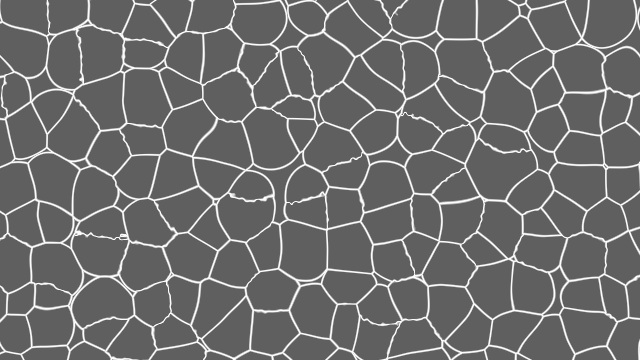
This pattern is drawn by a WebGL 1 fragment shader. Its source:

```glsl
precision highp float;

uniform vec2 u_resolution;

#define ROWS 9.0
#define JITTER 0.84
#define RADIUS_MIN 0.62
#define RADIUS_MAX 0.88
#define WARP 0.10
#define HALF_WIDTH 0.0026
#define SOFTNESS 0.0035
#define JAG_SHARE 0.24
#define JAG_SIZE 0.0055
#define JAG_FREQUENCY 95.0
#define CELL_COLOR vec3(0.373)
#define WALL_COLOR vec3(0.99)

float hash(vec2 p) {
  return fract(sin(dot(p, vec2(127.1, 311.7))) * 43758.5453);
}

vec2 hash2(vec2 p) {
  return vec2(hash(p), hash(p + vec2(37.2, 17.9)));
}

float noise(vec2 p) {
  vec2 i = floor(p);
  vec2 f = fract(p);
  vec2 u = f * f * (3.0 - 2.0 * f);
  float low = mix(hash(i), hash(i + vec2(1.0, 0.0)), u.x);
  float high = mix(hash(i + vec2(0.0, 1.0)), hash(i + vec2(1.0, 1.0)), u.x);
  return mix(low, high, u.y);
}

// Vector from p to the jittered centre of a grid cell
vec2 toCentre(vec2 id, vec2 p) {
  return id + 0.5 + JITTER * (hash2(id) - 0.5) - p;
}

// Signed distance to the free, round outline of a grain
float grainDistance(vec2 id, vec2 offset) {
  float radius = mix(RADIUS_MIN, RADIUS_MAX, hash(id + vec2(71.3, 9.4)));
  return length(offset) - radius;
}

// Distance to the nearest wall, in grid units
float wallDistance(vec2 p, float jag) {
  vec2 base = floor(p);
  vec2 nearId = base;
  vec2 nearOffset = vec2(0.0);
  float nearest = 100.0;

  // Find the grain that owns this point
  for (int y = -2; y <= 2; y++) {
    for (int x = -2; x <= 2; x++) {
      vec2 id = base + vec2(float(x), float(y));
      vec2 offset = toCentre(id, p);
      float d = grainDistance(id, offset);
      if (d < nearest) {
        nearest = d;
        nearId = id;
        nearOffset = offset;
      }
    }
  }

  // Gaps between grains are bounded by round outlines only
  float wall = abs(nearest);
  if (nearest > 0.0) return wall;

  // Shared walls, some of them ragged
  vec2 nearDir = nearOffset / max(length(nearOffset), 0.001);
  float nearRank = hash(nearId);
  for (int y = -2; y <= 2; y++) {
    for (int x = -2; x <= 2; x++) {
      vec2 id = base + vec2(float(x), float(y));
      vec2 step2 = id - nearId;
      if (dot(step2, step2) > 0.5) {
        vec2 offset = toCentre(id, p);
        float gap = grainDistance(id, offset) - nearest;
        float ragged = step(hash(id + nearId + 0.5), JAG_SHARE);
        float side = nearRank < hash(id) ? 1.0 : -1.0;
        gap += side * ragged * jag;
        vec2 dir = offset / max(length(offset), 0.001);
        wall = min(wall, abs(gap) / max(length(dir - nearDir), 0.05));
      }
    }
  }
  return wall;
}

void main() {
  vec2 uv = gl_FragCoord.xy / u_resolution.y;
  vec2 p = uv * ROWS + vec2(3.0, 5.0);

  // Gentle bend of all outlines
  vec2 bend = vec2(noise(p * 1.3), noise(p * 1.3 + vec2(19.7, 43.1)));
  p += 2.0 * WARP * (bend - 0.5);

  float jag = JAG_SIZE * ROWS * (2.0 * noise(uv * JAG_FREQUENCY) - 1.0);
  float d = wallDistance(p, jag) / ROWS;

  // Thin wall with a soft edge of at least one pixel
  float soft = max(SOFTNESS, 1.0 / u_resolution.y);
  float cover = clamp((HALF_WIDTH - d) / soft + 0.5, 0.0, 1.0);
  gl_FragColor = vec4(mix(CELL_COLOR, WALL_COLOR, cover), 1.0);
}
```
